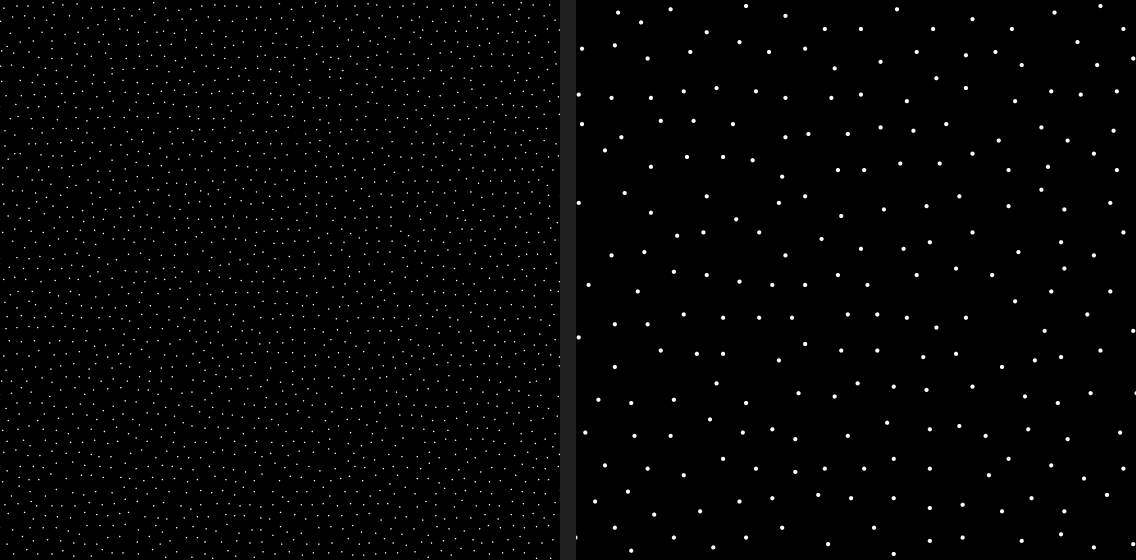
Left, the full canvas; right, a detail of the centre.
Write a WebGL 2 fragment shader that draws this pattern.

```glsl
#version 300 es
precision highp float;

uniform vec2 u_resolution;
out vec4 fragColor;

const vec3 BACKGROUND = vec3(0.0);
const vec3 DOT_COLOR = vec3(1.0);
const float CELLS = 45.0;          // dots along one side
const float JITTER = 0.85;         // random spread, in cells
const float ROW_SHIFT = 0.25;      // alternate rows shift left and right, in cells
const float MIN_SPACING = 1.0;     // closer dots repel each other, in cells
const float REPULSION = 0.5;
const float MAX_PUSH = 0.6;
const float LATTICE = 512.0;       // fine lattice that dot centers settle on
const float DOT_RADIUS = 0.63 / LATTICE;

vec2 hash2(vec2 p) {
    vec2 s = vec2(dot(p, vec2(127.1, 311.7)), dot(p, vec2(269.5, 183.3)));
    return fract(sin(s) * 43758.5453);
}

// Jittered point of a cell, on staggered rows
vec2 jitteredPoint(vec2 cell) {
    float shift = (mod(cell.y, 2.0) - 0.5) * 2.0 * ROW_SHIFT;
    return cell + 0.5 + vec2(shift, 0.0) + (hash2(cell) - 0.5) * JITTER;
}

// Push a point away from its crowding neighbors
vec2 relaxedPoint(vec2 cell, vec2 point) {
    vec2 push = vec2(0.0);
    for (int y = -1; y <= 1; y++) {
        for (int x = -2; x <= 2; x++) {
            if (x == 0 && y == 0) continue;
            vec2 away = point - jitteredPoint(cell + vec2(x, y));
            float gap = max(length(away), 1e-4);
            push += away / gap * max(MIN_SPACING - gap, 0.0) * REPULSION;
        }
    }
    float size = max(length(push), 1e-4);
    return point + push * min(1.0, MAX_PUSH / size);
}

// Distance to the nearest dot center, in canvas units
float dotDistance(vec2 uv) {
    vec2 p = uv * CELLS;
    vec2 home = floor(p);
    float nearest = 1.0;
    for (int y = -1; y <= 1; y++) {
        for (int x = -1; x <= 1; x++) {
            vec2 cell = home + vec2(x, y);
            vec2 point = jitteredPoint(cell);
            // Skip points that cannot reach this spot
            if (distance(point, p) > MAX_PUSH + 0.3) continue;
            vec2 center = relaxedPoint(cell, point) / CELLS;
            center = (floor(center * LATTICE) + 0.5) / LATTICE;
            nearest = min(nearest, distance(uv, center));
        }
    }
    return nearest;
}

void main() {
    float pixel = 1.0 / u_resolution.y;
    vec2 uv = gl_FragCoord.xy * pixel;
    float coverage = clamp((DOT_RADIUS - dotDistance(uv)) / pixel + 0.5, 0.0, 1.0);
    fragColor = vec4(mix(BACKGROUND, DOT_COLOR, coverage), 1.0);
}
```
